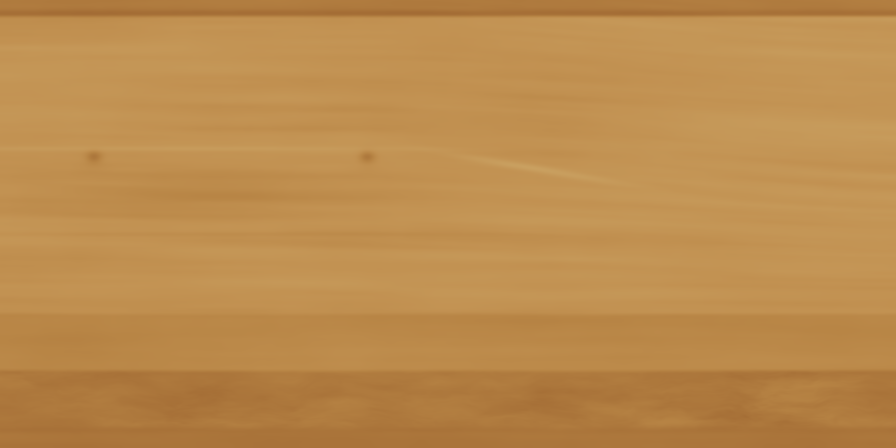
A WebGL 1 fragment shader for this texture:

```glsl
precision highp float;

uniform vec2 u_resolution;

const vec3 BROWN = vec3(0.67, 0.46, 0.23);
const vec3 TAN = vec3(0.72, 0.52, 0.27);
const vec3 HONEY = vec3(0.76, 0.57, 0.32);
const vec3 PALE = vec3(0.78, 0.61, 0.36);

float hash(vec2 p) {
  return fract(sin(dot(p, vec2(127.1, 311.7))) * 43758.5453);
}

// Smooth value noise centred on zero
float noise(vec2 p) {
  vec2 cell = floor(p);
  vec2 f = fract(p);
  f = f * f * (3.0 - 2.0 * f);
  float low = mix(hash(cell), hash(cell + vec2(1.0, 0.0)), f.x);
  float high = mix(hash(cell + vec2(0.0, 1.0)), hash(cell + vec2(1.0, 1.0)), f.x);
  return mix(low, high, f.y) - 0.5;
}

float fbm(vec2 p) {
  float sum = 0.0;
  float amplitude = 1.0;
  for (int i = 0; i < 4; i++) {
    sum += amplitude * noise(p);
    p = p * 2.03 + 17.3;
    amplitude *= 0.55;
  }
  return sum;
}

// Soft elliptical spot
float spot(vec2 p, vec2 center, vec2 radius) {
  vec2 d = (p - center) / radius;
  return exp(-dot(d, d));
}

// Tone 0 to 3 runs from brown to pale and extends past both ends
vec3 woodColor(float tone) {
  vec3 color = mix(BROWN, TAN, min(tone, 1.0));
  color = mix(color, HONEY, clamp(tone - 1.0, 0.0, 1.0));
  return color + (PALE - HONEY) * max(tone - 2.0, 0.0);
}

// Long fibres that sag towards the right
float fibres(vec2 p) {
  float sag = 0.07 * smoothstep(0.8, 2.1, p.x) * smoothstep(0.3, 0.6, p.y);
  vec2 q = vec2(p.x, p.y + sag + 0.012 * noise(p * vec2(2.0, 5.0)));
  float wide = noise(q * vec2(0.9, 17.0) + 4.0);
  float fine = noise(q * vec2(1.6, 46.0) + 31.0);
  float hair = noise(q * vec2(4.0, 95.0) + 73.0);
  return 0.75 * wide + 0.65 * fine + 0.3 * hair;
}

// Wide pale board with a slanted streak and two small knots
float boardTone(vec2 p) {
  float tone = 2.0 + fibres(p);
  tone += 0.5 * smoothstep(0.7, 1.9, p.x) * smoothstep(0.3, 0.9, p.y);
  tone += 0.2 * smoothstep(0.75, 0.95, p.y);
  tone -= 0.6 * spot(p, vec2(0.4, 0.56), vec2(0.42, 0.08));
  float streakY = 0.648 - 0.17 * (p.x - 1.05);
  tone += 1.3 * spot(p, vec2(1.2, streakY), vec2(0.2, 0.009));
  tone += 0.7 * spot(p, vec2(0.4, 0.668), vec2(0.6, 0.006));
  tone -= 0.5 * spot(p, vec2(0.5, 0.477), vec2(0.7, 0.006));
  for (int i = 0; i < 2; i++) {
    vec2 knot = vec2(0.21 + 0.61 * float(i), 0.65);
    tone -= 1.9 * spot(p, knot, vec2(0.018, 0.014));
    tone -= 0.3 * spot(p, knot - vec2(0.0, 0.025), vec2(0.045, 0.012));
  }
  return tone;
}

// Mottled dark strip with curling figure
float edgeTone(vec2 p) {
  vec2 warp = vec2(0.05, 0.018) * vec2(fbm(p * 8.0), fbm(p * 8.0 + 40.0));
  float figure = fbm((p + warp) * vec2(8.0, 34.0));
  float clusters = smoothstep(-0.25, 0.35, noise(p * vec2(2.3, 4.0) + 9.0));
  float strength = mix(0.35, 0.95, clusters) * smoothstep(0.03, 0.06, p.y);
  float tone = 0.2 + strength * figure + 0.35 * fibres(p);
  tone -= 0.35 * spot(p, vec2(1.0, 0.04), vec2(3.0, 0.008));
  return tone - 0.25 * smoothstep(0.045, 0.0, p.y);
}

void main() {
  vec2 p = gl_FragCoord.xy / u_resolution.y;
  float wobble = 0.004 * noise(p * vec2(3.0, 1.0));

  // Strips from bottom to top
  float tone = edgeTone(p);
  float middle = 1.15 + 0.55 * fibres(p) + 0.25 * smoothstep(0.27, 0.18, p.y);
  tone = mix(tone, middle, smoothstep(0.165, 0.178, p.y + wobble));
  tone = mix(tone, boardTone(p), smoothstep(0.292, 0.304, p.y + wobble));

  // Top rim and its dark seam
  float rim = 0.35 + 0.5 * fibres(p);
  tone = mix(tone, rim, smoothstep(0.957, 0.969, p.y));
  tone -= 0.8 * spot(p, vec2(1.0, 0.971), vec2(4.0, 0.008));

  // Faint soft blotches
  tone += 0.25 * fbm(p * vec2(5.0, 9.0) + 60.0);
  gl_FragColor = vec4(woodColor(tone), 1.0);
}
```
